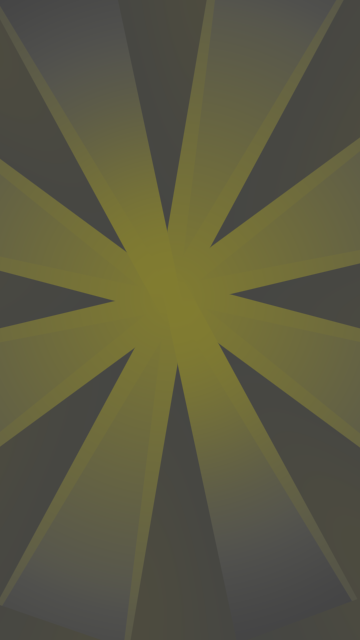
Reproduce this background procedurally as a Shadertoy shader.

```glsl
// Olive sunburst: eight widening beams over a dark ground, fading to grey.
// Four wedges are mirrored through the centre; each has a warmer strip
// along its edges, and layered angular sines tint the gaps between beams.

#define CENTER vec2(0.479, 0.535)
#define OLIVE vec3(0.505, 0.485, 0.190)
#define GREY vec3(0.325, 0.325, 0.310)
#define SHADE vec3(0.265, 0.265, 0.268)
#define GAP_DARK vec3(0.275, 0.276, 0.262)
#define GAP_WARM vec3(0.305, 0.298, 0.245)
#define FADE_RADIUS 0.50
#define BEAM_LENGTH 0.542
#define STRIP_WIDTH 0.034
#define STRIP_TAPER 0.045

// Tip position, axis angle and half opening angle, in canvas heights
struct Beam { vec2 tip; float axis; float spread; };

Beam getBeam(int i) {
    if (i == 0) return Beam(vec2(-0.1034, -0.0406), 0.433, 0.200);
    if (i == 1) return Beam(vec2(-0.0997, 0.0551), -0.446, 0.189);
    if (i == 2) return Beam(vec2(-0.0453, -0.1146), 1.239, 0.163);
    return Beam(vec2(0.0443, -0.1419), 1.925, 0.144);
}

// Rotates a point so that the given direction becomes the x axis
vec2 alignTo(vec2 p, float angle) {
    float c = cos(angle), s = sin(angle);
    return vec2(c * p.x + s * p.y, c * p.y - s * p.x);
}

vec3 gapColor(vec2 p, float r) {
    float angle = atan(p.y, p.x + 1e-5);
    float wave = 0.5 + 0.4 * cos(8.0 * (angle - 1.43)) + 0.1 * cos(2.0 * (angle - 0.7));
    return mix(GAP_DARK, GAP_WARM, wave * smoothstep(0.1, 0.5, r));
}

vec3 beamColor(float r, float strip, bool bright) {
    float fade = clamp(r / FADE_RADIUS, 0.0, 1.0);
    if (bright) fade = smoothstep(0.03, 0.45, r);
    vec3 color = mix(OLIVE, GREY, fade * mix(1.0, 0.77, strip));
    float shadeStart = bright ? 0.36 : 0.44;
    float shade = smoothstep(shadeStart, shadeStart + 0.22, r);
    return mix(color, SHADE, shade * (1.0 - 0.6 * strip));
}

void mainImage(out vec4 fragColor, in vec2 fragCoord) {
    vec2 p = (fragCoord - CENTER * iResolution.xy) / iResolution.y;
    float aa = 0.8 / iResolution.y;
    float r = length(p);
    vec3 color = gapColor(p, r);

    // Brightest pair is drawn last, over the others
    for (int i = 0; i < 4; i++) {
        Beam beam = getBeam(i);
        bool bright = i == 3;
        for (int k = 0; k < 2; k++) {
            vec2 m = k == 0 ? p : -p;
            vec2 q = alignTo(m - beam.tip, beam.axis);
            float along = alignTo(m, beam.axis).x;

            // Signed distance to the nearer side, positive inside
            float inside = sin(beam.spread) * q.x - cos(beam.spread) * abs(q.y);
            float mask = smoothstep(-aa, aa, inside);
            mask *= smoothstep(-0.05, 0.03, along);
            mask *= 1.0 - smoothstep(-aa, aa, along - BEAM_LENGTH);

            // Warm edge strip; the bright pair has it on one side only
            float width = max(STRIP_WIDTH - STRIP_TAPER * r, 0.0);
            float strip = 1.0 - smoothstep(-aa, aa, inside - width);
            if (bright) strip *= step(0.0, q.y);

            color = mix(color, beamColor(r, strip, bright), mask);
        }
    }
    fragColor = vec4(color, 1.0);
}
```
